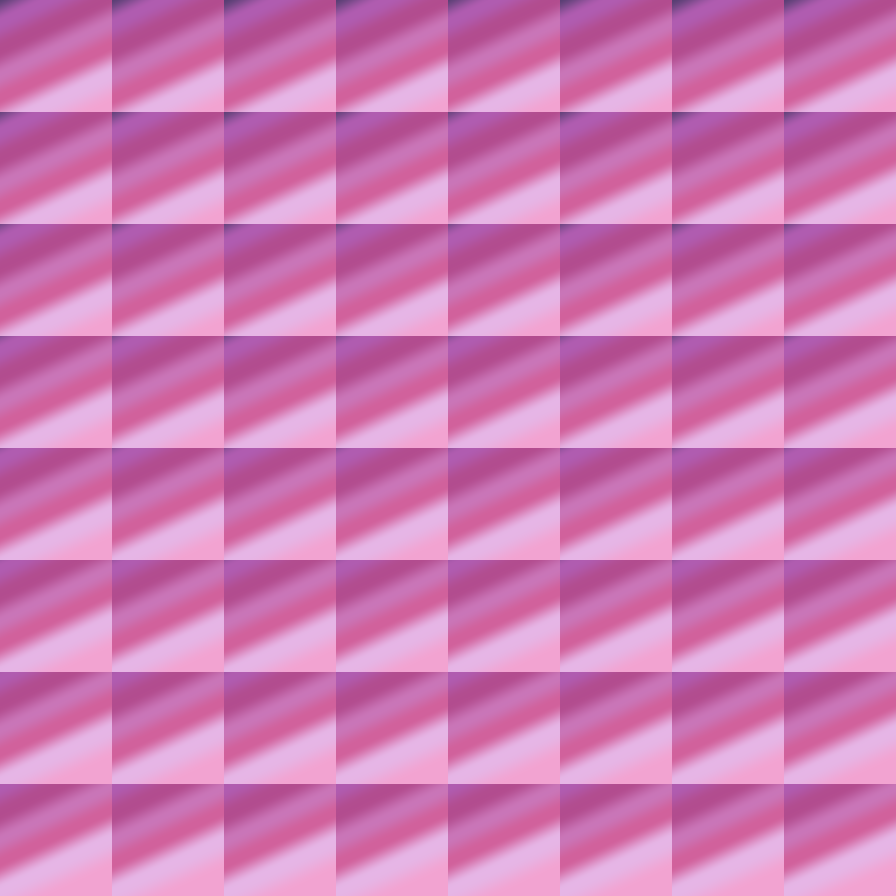
A Shadertoy shader for this pattern:

```glsl
// An 8 by 8 grid of square tiles, each filled with soft slanted satin bands.
// A colour ramp runs from dark violet at the upper left to pink at the lower
// right; its phase drifts down the rows and sways slightly across the columns.

const float TILES = 8.0;
const float SLANT = 0.47;       // rise of the bands per unit of width
const float ROW_DRIFT = 0.025;  // ramp shift from one row to the next
const float COLUMN_SWAY = 0.012;

const vec3 SHADOW   = vec3(0.33, 0.24, 0.44);
const vec3 VIOLET   = vec3(0.69, 0.36, 0.69);
const vec3 MAGENTA  = vec3(0.70, 0.30, 0.56);
const vec3 MAUVE    = vec3(0.79, 0.46, 0.72);
const vec3 ROSE     = vec3(0.82, 0.38, 0.61);
const vec3 LAVENDER = vec3(0.90, 0.71, 0.90);
const vec3 PINK     = vec3(0.95, 0.64, 0.82);

// Eases from one colour to the next between two ramp positions.
vec3 blendStop(vec3 below, vec3 above, float start, float end, float t) {
    return mix(below, above, smoothstep(start, end, t));
}

vec3 satinRamp(float t) {
    vec3 color = blendStop(SHADOW, VIOLET, -0.10, 0.12, t);
    color = blendStop(color, MAGENTA, 0.15, 0.36, t);
    color = blendStop(color, MAUVE, 0.40, 0.60, t);
    color = blendStop(color, ROSE, 0.61, 0.80, t);
    color = blendStop(color, LAVENDER, 0.83, 1.04, t);
    return blendStop(color, PINK, 1.08, 1.32, t);
}

// Shift of the ramp for a tile; rows are counted from the top.
float tilePhase(vec2 cell) {
    return ROW_DRIFT * (cell.y - 3.0) + COLUMN_SWAY * cos(1.5708 * cell.x);
}

vec3 tiledSatin(vec2 uv) {
    vec2 grid = vec2(uv.x, 1.0 - uv.y) * TILES;
    vec2 cell = floor(grid);
    vec2 local = grid - cell;
    return satinRamp(local.y + SLANT * local.x + tilePhase(cell));
}

void mainImage(out vec4 fragColor, in vec2 fragCoord) {
    // Four samples per pixel smooth the tile borders at any size.
    vec3 color = vec3(0.0);
    for (int i = 0; i < 4; i++) {
        vec2 offset = vec2(float(i % 2), float(i / 2)) * 0.5 - 0.25;
        color += tiledSatin((fragCoord + offset) / iResolution.xy);
    }
    fragColor = vec4(color / 4.0, 1.0);
}
```
